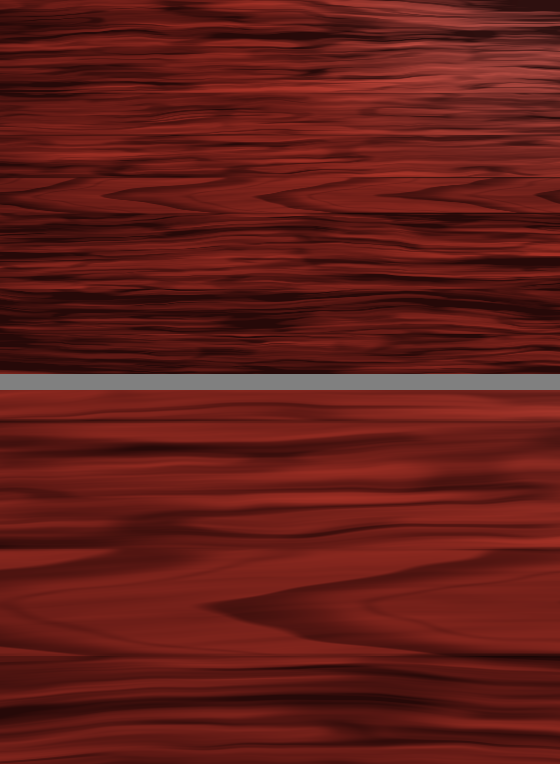
Top: the whole. Bottom: its middle third, enlarged.
Reproduce this texture procedurally as a WebGL 2 fragment shader.

```glsl
#version 300 es
precision highp float;

uniform vec2 u_resolution;
out vec4 fragColor;

const int SEAM_COUNT = 6;
const float SEAMS[SEAM_COUNT] = float[](0.107, 0.227, 0.430, 0.525, 0.639, 0.752);

float hash(vec2 p) {
    return fract(sin(dot(p, vec2(127.1, 311.7))) * 43758.5453);
}

float noise(vec2 p) {
    vec2 i = floor(p);
    vec2 f = fract(p);
    f = f * f * (3.0 - 2.0 * f);
    float low = mix(hash(i), hash(i + vec2(1.0, 0.0)), f.x);
    float high = mix(hash(i + vec2(0.0, 1.0)), hash(i + vec2(1.0, 1.0)), f.x);
    return mix(low, high, f.y);
}

float fbm(vec2 p) {
    float sum = 0.0;
    float gain = 0.53;
    for (int k = 0; k < 4; k++) {
        sum += gain * noise(p);
        p = p * vec2(1.8, 2.0) + vec2(17.3, 9.1);
        gain *= 0.5;
    }
    return sum;
}

// Soft mask of a horizontal strip
float strip(float y, float bottom, float top, float soft) {
    return smoothstep(bottom - soft, bottom + soft, y)
         * (1.0 - smoothstep(top - soft, top + soft, y));
}

// Gently bent height that the fibres follow
float bend(vec2 p, float seed) {
    float slow = noise(vec2(p.x * 2.1 + seed, p.y * 5.0)) - 0.5;
    float quick = noise(vec2(p.x * 9.0 - seed, p.y * 26.0)) - 0.5;
    float tiny = noise(vec2(p.x * 26.0 + seed, p.y * 60.0)) - 0.5;
    return p.y + 0.040 * slow + 0.008 * quick + 0.0025 * tiny;
}

// Thin broken dark lines along the fibres
float fibreLines(vec2 p, float width) {
    float ridge = abs(noise(p) - 0.5);
    float broken = smoothstep(0.3, 0.6, noise(p * vec2(1.7, 0.6) + 41.0));
    return (1.0 - smoothstep(0.25 * width, width, ridge)) * broken;
}

// Nested pointed arches that open to the right
float arches(vec2 p, float axis) {
    float dy = p.y - axis;
    float wobble = 0.65 * noise(vec2(p.x * 3.2, p.y * 18.0))
                 + 0.16 * noise(vec2(p.x * 14.0, p.y * 70.0));
    float phase = fract(p.x * 2.7 - 20.0 * sqrt(dy * dy + 0.00003) + wobble);
    float edge = smoothstep(0.0, 0.06, phase) * (1.0 - smoothstep(0.08, 0.42, phase));
    float inner = strip(phase, 0.47, 0.53, 0.04);
    return edge + 0.3 * inner;
}

vec3 woodColor(float t) {
    vec3 dark = vec3(0.150, 0.034, 0.030);
    vec3 middle = vec3(0.380, 0.100, 0.080);
    vec3 bright = vec3(0.640, 0.190, 0.145);
    return t < 0.5 ? mix(dark, middle, 2.0 * t) : mix(middle, bright, 2.0 * t - 1.0);
}

void main() {
    vec2 p = gl_FragCoord.xy / u_resolution.y;
    float aspect = u_resolution.x / u_resolution.y;
    float across = p.x / aspect;

    // Planks and the gaps between them
    float plank = 0.0;
    float gap = 0.0;
    for (int k = 0; k < SEAM_COUNT; k++) {
        plank += step(SEAMS[k], p.y);
        float wear = smoothstep(0.2, 0.8, noise(vec2(p.x * 2.5, float(k) * 7.0)));
        float thin = 1.0 - smoothstep(0.0006, 0.0028, abs(p.y - SEAMS[k]));
        gap = max(gap, thin * mix(0.15, 0.9, wear) * mix(0.5, 1.0, across));
    }
    float seed = plank * 13.7;
    float figured = strip(p.y, SEAMS[2], SEAMS[3], 0.003);
    float calm = strip(p.y, SEAMS[2], SEAMS[5], 0.008);
    float contrast = mix(1.0, 0.55, calm) * mix(1.0, 0.45, figured);

    // Grain from narrow bands down to fine fibres
    float w = bend(p, seed);
    float broad = fbm(vec2(p.x * 1.1 + seed, w * 40.0));
    float fine = fbm(vec2(p.x * 3.6 - seed, w * 105.0));
    float bands = smoothstep(0.50, 0.62, fbm(vec2(p.x * 1.5 - seed, w * 52.0 + 5.0)));
    float lines = fibreLines(vec2(p.x * 2.6 + seed, w * 58.0), 0.15);
    lines += 0.7 * fibreLines(vec2(p.x * 5.0 + seed, w * 95.0), 0.20);

    float tone = 0.59 + contrast * (0.90 * (broad - 0.5) - 0.27 * bands);
    tone += 0.62 * (fine - 0.5) * mix(1.0, 0.4, figured);
    tone -= 0.32 * lines * mix(1.0, 0.15, figured) * mix(1.0, 0.85, calm);
    tone -= 0.36 * figured * arches(p, 0.5 * (SEAMS[2] + SEAMS[3]));

    // Light pooled near the centre, falling off to the left and bottom
    float glow = 1.0 - length((vec2(across, p.y) - vec2(0.56, 0.60)) * vec2(1.4, 1.6));
    tone += 0.22 * (glow - 0.35) + 0.07 * calm;
    tone -= 0.08 * (1.0 - smoothstep(0.0, 0.25, across));
    tone = clamp(tone, 0.0, 1.0);

    // Pale sheen toward the upper right
    float sheen = 1.0 - smoothstep(0.0, 0.62, length(vec2(across, p.y) - vec2(1.0, 0.98)));
    vec3 color = woodColor(tone);
    color += sheen * vec3(0.15, 0.14, 0.14) * (0.2 + 1.2 * tone);
    color *= 1.0 - 0.65 * gap;

    fragColor = vec4(color, 1.0);
}
```
